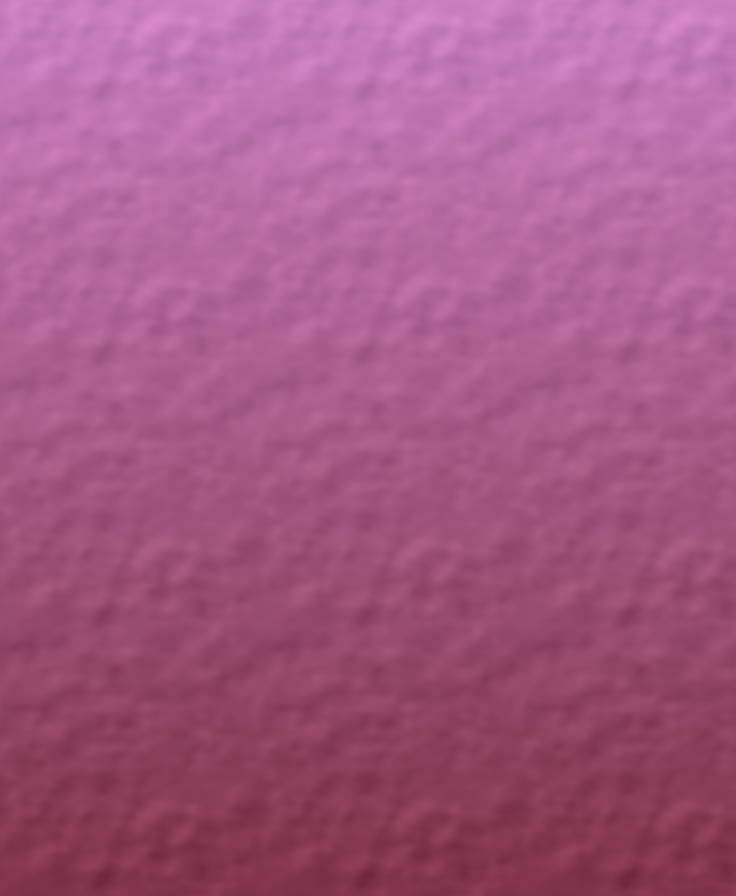
A Shadertoy shader for this texture:

```glsl
// Embossed plaster wall under a vertical gradient from wine red to orchid.
// Cellular spot noise gives a repeating height field; the difference of two
// heights along the light direction shades its soft diagonal ridges.

const vec3 WINE_RED = vec3(0.504, 0.203, 0.282);
const vec3 ORCHID = vec3(0.786, 0.494, 0.752);
const vec3 RELIEF_TINT = vec3(1.0, 0.78, 0.86);
const vec2 LIGHT_DIR = vec2(-0.62, 0.785);
const float TILE_SIZE = 0.293;      // relief period, in canvas heights
const float LIGHT_STEP = 0.018;     // emboss offset, in tiles
const float RELIEF_STRENGTH = 0.042;

vec3 hash3(vec2 p) {
    vec3 q = fract(p.xyx * vec3(0.1031, 0.1030, 0.0973));
    q += dot(q, q.yxz + 33.33);
    return fract((q.xxy + q.yzz) * q.zyx);
}

// Sum of smooth signed spots, one per cell, wrapping once per tile
float spotNoise(vec2 tilePos, vec2 cells, float seed) {
    vec2 p = tilePos * cells;
    vec2 base = floor(p);
    float sum = 0.0;
    for (int y = -1; y <= 1; y++) {
        for (int x = -1; x <= 1; x++) {
            vec2 cell = base + vec2(x, y);
            vec3 rnd = hash3(mod(cell, cells) + seed);
            vec2 toSpot = cell + rnd.xy - p;
            float falloff = max(0.0, 1.0 - dot(toSpot, toSpot));
            sum += (2.0 * rnd.z - 1.0) * falloff * falloff * falloff;
        }
    }
    return sum;
}

// Broad lumps, smaller dents and faint horizontal trowel streaks
float plasterHeight(vec2 tilePos) {
    float lumps = spotNoise(tilePos, vec2(10.0, 11.0), 7.0);
    float dents = spotNoise(tilePos, vec2(20.0, 23.0), 61.0);
    float streaks = spotNoise(tilePos, vec2(10.0, 44.0), 139.0);
    return 1.55 * lumps + 0.48 * dents + 0.10 * streaks;
}

float emboss(vec2 tilePos, vec2 offset) {
    return plasterHeight(tilePos - offset) - plasterHeight(tilePos + offset);
}

void mainImage(out vec4 fragColor, in vec2 fragCoord) {
    vec2 pos = fragCoord / iResolution.y;

    // Background gradient
    vec3 color = mix(WINE_RED, ORCHID, pos.y);

    // Relief shading
    float relief = emboss(pos / TILE_SIZE, LIGHT_DIR * LIGHT_STEP);
    color += RELIEF_TINT * relief * RELIEF_STRENGTH;

    fragColor = vec4(clamp(color, 0.0, 1.0), 1.0);
}
```
